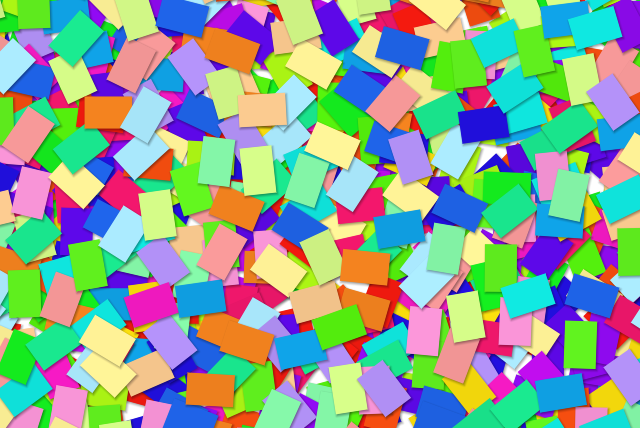
Give the GLSL for this pattern, as a Shadertoy shader.

```glsl
// Scattered paper cards: layers of jittered, rotated grids are painted from
// the bottom up. Each card is a rotated box with a soft drop shadow; light
// colours dominate the upper layers and saturated ones the lower layers.

#define LAYERS 6
#define CELL 0.124                     // grid spacing, in canvas heights
#define JITTER 0.72                    // share of a cell a centre may wander
#define HALF_CARD vec2(0.0555, 0.0375)
#define SHADOW_OFFSET vec2(0.0025, -0.0035)
#define SHADOW_BLUR 0.0065
#define SHADOW_STRENGTH 0.42
#define ANGLE_START -0.61              // tilt of the first light colour
#define ANGLE_STEP 0.208               // extra tilt per light colour
#define ANGLE_SPREAD 0.42

const int LIGHT_COUNT = 14;
const int DEEP_COUNT = 12;

// Light colours, ordered by the tilt of their cards
const vec3 LIGHT[LIGHT_COUNT] = vec3[](
    vec3(1.00, 0.95, 0.59),  // cream
    vec3(0.12, 0.39, 0.91),  // blue
    vec3(0.95, 0.51, 0.12),  // orange
    vec3(0.06, 0.64, 0.91),  // sky
    vec3(0.98, 0.79, 0.56),  // peach
    vec3(0.06, 0.90, 0.87),  // cyan
    vec3(0.10, 0.91, 0.56),  // jade
    vec3(0.67, 0.92, 1.00),  // ice
    vec3(0.97, 0.60, 0.60),  // salmon
    vec3(0.52, 0.97, 0.66),  // mint
    vec3(0.97, 0.58, 0.84),  // pink
    vec3(0.38, 0.95, 0.12),  // lime
    vec3(0.83, 0.98, 0.53),  // pale lime
    vec3(0.70, 0.57, 0.97)); // lavender

const vec3 DEEP[DEEP_COUNT] = vec3[](
    vec3(0.08, 0.93, 0.12), vec3(0.33, 0.94, 0.05), vec3(0.68, 0.97, 0.08),
    vec3(0.95, 0.10, 0.06), vec3(0.95, 0.30, 0.06), vec3(0.94, 0.09, 0.42),
    vec3(0.97, 0.86, 0.05), vec3(0.56, 0.04, 0.94), vec3(0.36, 0.03, 0.90),
    vec3(0.13, 0.06, 0.88), vec3(0.75, 0.05, 0.93), vec3(0.95, 0.10, 0.76));

float hash(vec2 p) {
    return fract(sin(dot(p, vec2(12.9898, 78.233))) * 43758.5);
}

mat2 rotation(float a) {
    float c = cos(a), s = sin(a);
    return mat2(c, s, -s, c);
}

float boxDistance(vec2 p, vec2 halfSize) {
    vec2 d = abs(p) - halfSize;
    return length(max(d, 0.0)) + min(max(d.x, d.y), 0.0);
}

// Chooses colour and tilt; depth is 0 for the top layer
void pickCard(vec2 seed, float depth, out vec3 colour, out float angle) {
    float pick = hash(seed + 3.1);
    float spin = hash(seed + 7.7);
    if (hash(seed + 5.3) < 0.04 + 0.27 * depth) {
        colour = DEEP[int(pick * float(DEEP_COUNT))];
        angle = spin * 3.14159;
    } else {
        int i = int(pick * float(LIGHT_COUNT));
        colour = LIGHT[i];
        angle = ANGLE_START + ANGLE_STEP * float(i) + (spin - 0.5) * ANGLE_SPREAD;
    }
    colour *= 0.96 + 0.06 * hash(seed + 9.2);
}

// Paints one layer of cards over the given colour
vec3 paintLayer(vec3 base, vec2 p, float depth, float pixel) {
    mat2 gridTurn = rotation(0.4 + 1.1 * depth);
    vec2 q = gridTurn * p / CELL + 7.37 * depth;
    vec2 home = floor(q);
    for (int y = -1; y <= 1; y++)
    for (int x = -1; x <= 1; x++) {
        vec2 cell = home + vec2(x, y);
        vec2 seed = cell + 31.7 * depth;
        vec2 wander = vec2(hash(seed), hash(seed + 1.9)) - 0.5;
        vec2 fromCentre = (q - cell - 0.5 - JITTER * wander) * gridTurn * CELL;

        vec3 colour;
        float angle;
        pickCard(seed, depth, colour, angle);
        mat2 turn = rotation(angle);

        // Soft shadow first, then the card itself
        float shade = boxDistance((fromCentre - SHADOW_OFFSET) * turn, HALF_CARD);
        float shadow = 1.0 - smoothstep(-SHADOW_BLUR, SHADOW_BLUR, shade);
        base *= 1.0 - SHADOW_STRENGTH * shadow;

        float edge = boxDistance(fromCentre * turn, HALF_CARD);
        base = mix(base, colour, 1.0 - smoothstep(-0.6 * pixel, 0.6 * pixel, edge));
    }
    return base;
}

void mainImage(out vec4 fragColor, in vec2 fragCoord) {
    float pixel = 1.0 / iResolution.y;
    vec2 p = fragCoord * pixel;
    vec3 colour = vec3(1.0);
    for (int i = LAYERS - 1; i >= 0; i--)
        colour = paintLayer(colour, p, float(i), pixel);
    fragColor = vec4(min(colour, 1.0), 1.0);
}
```
